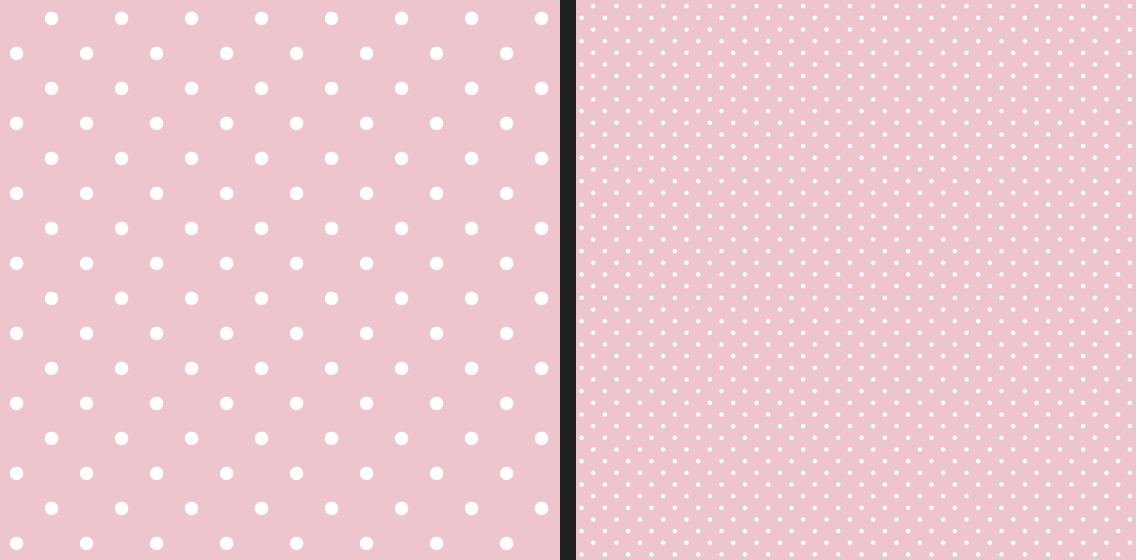
Left: one tile. Right: repeated 3 by 3.
Reproduce this pattern procedurally as a three.js fragment shader.

```glsl
// Staggered polka dots: small white discs on a flat pale pink ground.
// A square cell repeats 8 by 8 times; each holds one dot near its lower left
// and a second one half a cell further along both axes.

varying vec2 vUv;

const float REPEATS = 8.0;
const vec2 DOT_OFFSET = vec2(0.237);  // first dot centre, in cells
const float DOT_RADIUS = 0.096;       // in cells
const float EDGE_SOFTNESS = 0.008;    // half width of the smoothed rim, in cells

const vec3 PINK = vec3(0.933, 0.773, 0.804);
const vec3 WHITE = vec3(1.0);

// Signed distance to the nearest disc of a unit grid centred on 'center'
float discGrid(vec2 p, vec2 center, float radius) {
  vec2 local = fract(p - center + 0.5) - 0.5;
  return length(local) - radius;
}

// Coverage of a shape from its signed distance
float fill(float dist, float softness) {
  return 1.0 - smoothstep(-softness, softness, dist);
}

void main() {
  vec2 p = vUv * REPEATS;

  // Two interleaved grids make the stagger
  float dots = min(
    discGrid(p, DOT_OFFSET, DOT_RADIUS),
    discGrid(p, DOT_OFFSET + 0.5, DOT_RADIUS)
  );

  vec3 color = mix(PINK, WHITE, fill(dots, EDGE_SOFTNESS));
  gl_FragColor = vec4(color, 1.0);
}
```
